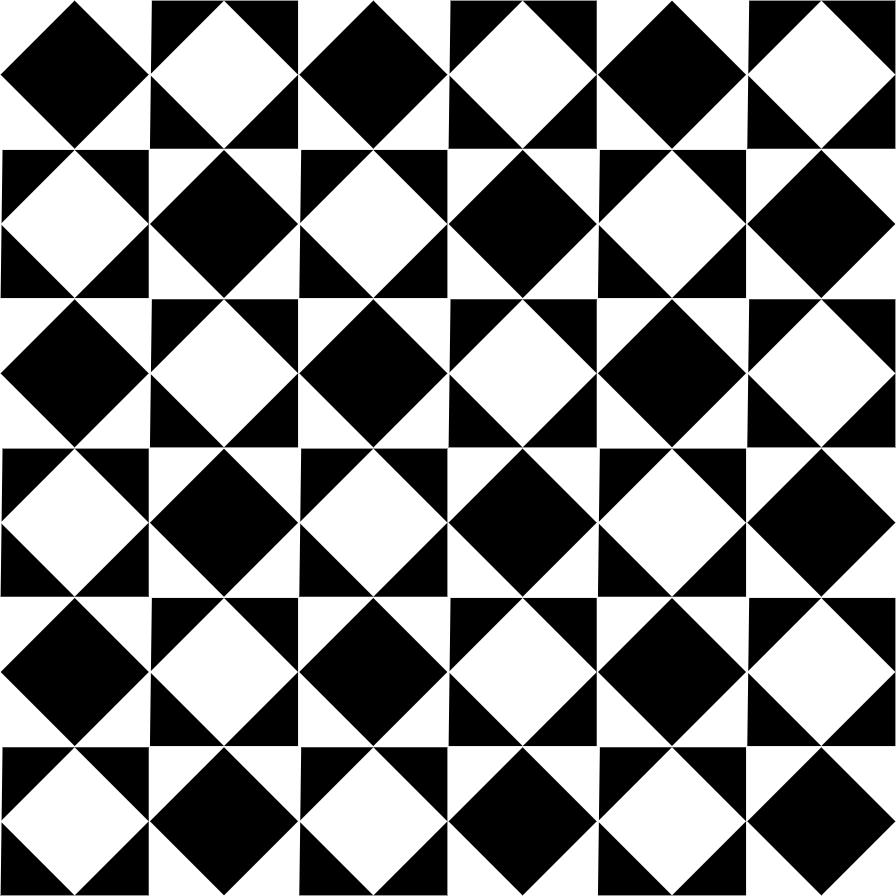
Write a WebGL 1 fragment shader that draws this pattern.

```glsl
precision highp float;
// Checkerboard of black and white tiles, each holding a diamond of the opposite colour.

uniform vec2 u_resolution;

const float TILES = 6.0;    // tiles across and down
const float INSET = 0.004;  // hairline gap around shapes, in tile units
const float SLANT = 0.013;  // lean of a dark tile's left edge, in tile units
const vec3 BLACK = vec3(0.0);
const vec3 WHITE = vec3(1.0);

// Signed distance to a diamond with the given half diagonal.
float diamondDistance(vec2 p, float halfDiagonal) {
  return (abs(p.x) + abs(p.y) - halfDiagonal) * 0.70710678;
}

// Signed distance to a tile whose left edge leans inward towards the top.
float slantedTileDistance(vec2 uv, float inset, float slant) {
  float left = inset + slant * uv.y - uv.x;
  float right = uv.x - 1.0 + inset;
  float ends = abs(uv.y - 0.5) - 0.5 + inset;
  return max(max(left, right), ends);
}

// Antialiased coverage of a signed distance.
float coverage(float dist, float pixel) {
  return clamp(0.5 - dist / pixel, 0.0, 1.0);
}

void main() {
  vec2 grid = gl_FragCoord.xy / u_resolution * TILES;
  float pixel = TILES / min(u_resolution.x, u_resolution.y);
  vec2 cell = floor(grid);
  vec2 uv = fract(grid);

  // Dark tiles sit where the cell sum is even.
  float isDarkTile = 1.0 - mod(cell.x + cell.y, 2.0);
  float diamond = coverage(diamondDistance(uv - 0.5, 0.5 - INSET), pixel);
  float tile = coverage(slantedTileDistance(uv, INSET, SLANT), pixel);

  // Dark tiles lose the diamond; light tiles are inked only inside it.
  float ink = mix(diamond, tile * (1.0 - diamond), isDarkTile);
  gl_FragColor = vec4(mix(WHITE, BLACK, ink), 1.0);
}
```
